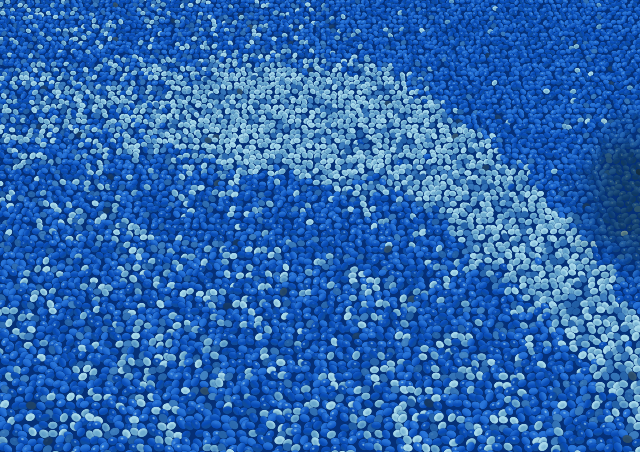
Reproduce this texture procedurally as a WebGL 1 fragment shader.

```glsl
precision highp float;
// A heap of glossy blue plastic pellets crossed by a curved drift of pale ones.
uniform vec2 u_resolution;

const float NEAR_PITCH = 0.0205;  // pellet spacing at the bottom edge
const float PITCH_FALL = 0.0095;  // loss of spacing up to the top edge
const float ROW_HEIGHT = 0.8;     // row spacing relative to column spacing

const vec3 GAP = vec3(0.02, 0.19, 0.47);
const vec3 SHADE_BLUE = vec3(0.07, 0.30, 0.58);
const vec3 DEEP_BLUE = vec3(0.03, 0.29, 0.71);
const vec3 BRIGHT_BLUE = vec3(0.16, 0.46, 0.85);
const vec3 MID_BLUE = vec3(0.27, 0.52, 0.75);
const vec3 PALE = vec3(0.43, 0.67, 0.81);
const vec3 ICE = vec3(0.66, 0.85, 0.92);

float hash(vec2 cell, float seed) {
  return fract(sin(dot(cell, vec2(127.1, 311.7)) + seed * 74.7) * 43758.547);
}

// Perspective: screen position to pellet grid, and back
vec2 toGrid(vec2 p) {
  float pitch = NEAR_PITCH - PITCH_FALL * p.y;
  float row = -log(pitch / NEAR_PITCH) / PITCH_FALL;
  return vec2(p.x / pitch, row / ROW_HEIGHT);
}

vec2 toScreen(vec2 g) {
  float pitch = NEAR_PITCH * exp(-PITCH_FALL * g.y * ROW_HEIGHT);
  return vec2(g.x * pitch, (NEAR_PITCH - pitch) / PITCH_FALL);
}

// Soft irregular clumps from layered sines, about -1 to 1
float clumps(vec2 p) {
  float a = sin(p.x * 13.0 + 2.0 * sin(p.y * 9.0)) * sin(p.y * 15.0 + 1.3);
  float b = sin(p.x * 31.0 - p.y * 17.0 + 2.0 * sin(p.y * 23.0));
  return 0.6 * a + 0.4 * b;
}

// Signed height above the centre line of the pale drift
float aboveDrift(vec2 f) {
  float bend = max(f.x - 0.45, 0.0);
  return f.y - 0.75 + 2.0 * bend * bend;
}

// Chance that a pellet at f (0..1 on both axes) is pale
float paleChance(vec2 f) {
  float wave = clumps(f);
  float h = aboveDrift(f) + 0.025 * wave;
  float halfWidth = mix(0.11, 0.145, smoothstep(0.1, 0.5, f.x));
  float drift = 1.0 - smoothstep(halfWidth - 0.06, halfWidth + 0.04, abs(h));
  drift *= mix(0.42, 0.80, smoothstep(0.05, 0.4, f.x)) + 0.14 * wave;
  float pureBlue = smoothstep(0.08, 0.17, h) * smoothstep(0.42, 0.6, f.x);
  float stripe = exp(-pow((h + 0.25) / 0.07, 2.0)) * smoothstep(0.15, 0.4, f.x);
  float scatter = (0.20 + 0.12 * wave) * (1.0 - 0.65 * stripe);
  return max(drift, mix(scatter, 0.015, pureBlue));
}

// Dim grey-teal patch near the right edge
float dimPatch(vec2 f) {
  vec2 d = (f - vec2(1.0, 0.56)) / vec2(0.10, 0.17);
  return 1.0 - smoothstep(0.3, 1.3, length(d) + 0.15 * clumps(f * 2.0));
}

// Opaque blue pellet: lit from above, with a small gloss spot
vec3 bluePellet(vec2 q, float tone, float gloss) {
  float light = 0.5 + 0.38 * q.y + 0.7 * (tone - 0.5);
  vec3 col = mix(DEEP_BLUE, BRIGHT_BLUE, smoothstep(0.25, 0.95, light));
  col = mix(col, SHADE_BLUE, 0.75 * (1.0 - smoothstep(0.0, 0.32, light)));
  float spot = 1.0 - smoothstep(0.08, 0.42, length(q - vec2(-0.15, 0.3)));
  return mix(col, ICE, spot * gloss);
}

// Translucent pellet: cloudy centre and bright rim
vec3 palePellet(vec2 q, float tone) {
  float rim = smoothstep(0.3, 0.75, length(q));
  float light = 0.22 + 0.6 * tone + 0.2 * rim + 0.22 * q.y;
  vec3 col = mix(MID_BLUE, PALE, smoothstep(0.1, 0.55, light));
  return mix(col, ICE, smoothstep(0.5, 1.0, light));
}

// Colour of the pellet in a cell, at q inside its unit disc
vec3 pelletColor(vec2 cell, vec2 q, vec2 f) {
  float tone = hash(cell, 4.0);
  float kind = hash(cell, 5.0);
  float chance = paleChance(f);
  float gloss = 0.8 * smoothstep(0.35, 1.0, hash(cell, 6.0));
  gloss *= mix(0.9, 0.4, f.y);
  vec3 col = bluePellet(q, tone, gloss);
  float cloudy = step(kind, chance * 1.25 + 0.03);
  col = mix(col, mix(SHADE_BLUE, MID_BLUE, 0.35 + 0.65 * tone), 0.85 * cloudy);
  col = mix(col, palePellet(q, tone), step(kind, chance));
  float dark = step(0.993, hash(cell, 7.0));
  col = mix(col, vec3(0.09, 0.20, 0.32), 0.8 * dark);
  return mix(col, col * vec3(0.6, 0.55, 0.5) + vec3(0.03, 0.06, 0.06), dimPatch(f));
}

void main() {
  float aspect = u_resolution.x / u_resolution.y;
  vec2 p = gl_FragCoord.xy / u_resolution.y - vec2(0.5 * aspect, 0.0);
  vec2 g = toGrid(p);
  vec2 home = floor(g);
  float pixel = 1.0 / (u_resolution.y * (NEAR_PITCH - PITCH_FALL * p.y));
  float soft = clamp(pixel, 0.08, 0.4);
  vec3 col = GAP;
  // Paint far rows first, so that near pellets overlap them
  for (int j = 1; j >= -1; j--) {
    for (int i = -1; i <= 1; i++) {
      vec2 cell = home + vec2(float(i), float(j));
      vec2 jitter = vec2(hash(cell, 1.0), hash(cell, 2.0)) - 0.5;
      vec2 centre = cell + 0.5 + 0.6 * jitter;
      vec2 d = (g - centre) * vec2(1.0, ROW_HEIGHT);
      d.x -= g.x * PITCH_FALL * d.y;  // undo the perspective shear
      float turn = 2.2 * (hash(cell, 3.0) - 0.5);
      float c = cos(turn), s = sin(turn);
      vec2 axes = vec2(0.58, 0.45) * (0.88 + 0.12 * hash(cell, 8.0));
      vec2 q = vec2(c * d.x + s * d.y, c * d.y - s * d.x) / axes;
      float r = length(q);
      vec2 f = toScreen(centre) / vec2(aspect, 1.0) + vec2(0.5, 0.0);
      col = mix(col, GAP, 0.45 * (1.0 - smoothstep(0.9, 1.3, r)));
      float cover = 1.0 - smoothstep(1.0 - soft, 1.0 + soft, r);
      col = mix(col, pelletColor(cell, q, f), cover);
    }
  }
  gl_FragColor = vec4(col, 1.0);
}
```
